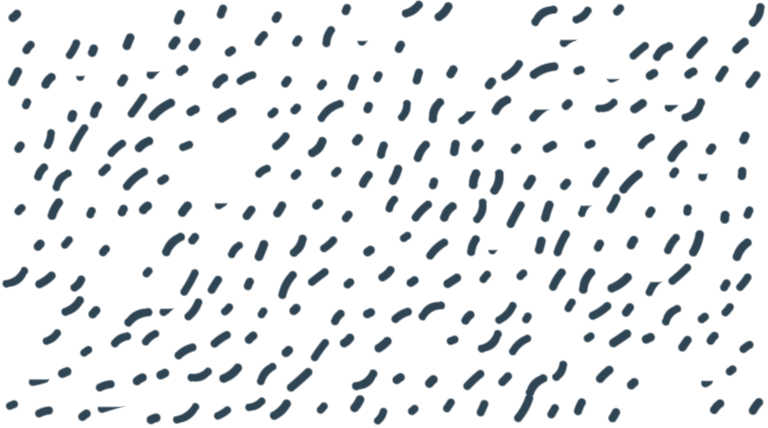
A Shadertoy shader for this pattern:

```glsl
// Scattered short brush dashes in slate ink on white paper.
// A staggered, jittered lattice holds one bent capsule per cell; gradient noise
// turns the dashes in a slow flow and thins them out in a few places.

const vec3 PAPER = vec3(1.0);
const vec3 INK = vec3(0.19, 0.27, 0.33);

// Lengths are fractions of the canvas height, angles are radians.
const float CELL = 0.078;
const float JITTER = 0.46;          // share of a cell
const float RADIUS = 0.0096;
const float HALF_MIN = 0.004;       // half length of the dash spine
const float HALF_MAX = 0.027;
const float MEAN_ANGLE = 0.83;
const float FLOW_SWING = 0.95;
const float ANGLE_JITTER = 0.5;
const float FLOW_SCALE = 2.3;
const float BEND = 14.0;            // strongest curvature of a spine
const float GAP_SCALE = 3.1;
const float GAP_LEVEL = -0.36;      // noise below this leaves bare paper
const float DROP_SHARE = 0.03;
const float CLIP_SHARE = 0.05;      // dashes with a flat, cut top
const float MARGIN = 0.012;
const float SOFTNESS = 0.0066;

vec2 hash22(vec2 p) {
    vec3 q = fract(p.xyx * vec3(0.1031, 0.1030, 0.0973));
    q += dot(q, q.yzx + 33.33);
    return fract((q.xx + q.yz) * q.zy);
}

vec2 gradientAt(vec2 corner) {
    float a = 6.2832 * hash22(corner + 71.0).x;
    return vec2(cos(a), sin(a));
}

float gradientNoise(vec2 p) {
    vec2 i = floor(p), f = fract(p);
    vec2 u = f * f * f * (f * (f * 6.0 - 15.0) + 10.0);
    vec2 e = vec2(1.0, 0.0);
    float low = mix(dot(gradientAt(i), f), dot(gradientAt(i + e), f - e), u.x);
    float high = mix(dot(gradientAt(i + e.yx), f - e.yx),
                     dot(gradientAt(i + e.xx), f - e.xx), u.x);
    return mix(low, high, u.y);
}

// Distance to a capsule along x whose spine is bent into a shallow parabola.
float bentCapsule(vec2 p, float halfLength, float bend, float radius) {
    float x = clamp(p.x, -halfLength, halfLength);
    return length(p - vec2(x, bend * (x * x - 0.5 * halfLength * halfLength))) - radius;
}

// Distance to the dash owned by one lattice cell.
float dashDistance(vec2 p, vec2 id, float stagger, vec2 canvas) {
    vec2 place = hash22(id + 11.0);
    vec2 shape = hash22(id + 137.0);
    vec2 turn = hash22(id + 251.0);
    vec2 fate = hash22(id + 389.0);

    vec2 center = (id + vec2(stagger, 0.0) + 0.5 + JITTER * (place - 0.5)) * CELL;
    float halfLength = mix(HALF_MIN, HALF_MAX, shape.x * shape.x);
    float radius = RADIUS * mix(0.92, 1.07, shape.y);
    float angle = MEAN_ANGLE + ANGLE_JITTER * (turn.x - 0.5)
                + FLOW_SWING * gradientNoise(center * FLOW_SCALE + 5.3);
    vec2 dir = vec2(cos(angle), sin(angle));

    // Keep whole dashes inside the margin and leave the bare patches empty.
    vec2 reach = abs(center - 0.5 * canvas) + abs(dir) * halfLength + radius;
    bool outside = any(greaterThan(reach, 0.5 * canvas - MARGIN + RADIUS));
    bool bare = gradientNoise(center * GAP_SCALE + 19.7) < GAP_LEVEL;
    if (outside || bare || fate.x < DROP_SHARE) return 1.0;

    vec2 q = p - center;
    vec2 local = vec2(dot(q, dir), dot(q, vec2(-dir.y, dir.x)));
    float bend = BEND * (2.0 * turn.y - 1.0);
    float d = bentCapsule(local, halfLength, bend, radius);
    if (fate.y < CLIP_SHARE) d = max(d, q.y - RADIUS * (place.x - 0.6));
    return d;
}

void mainImage(out vec4 fragColor, in vec2 fragCoord) {
    vec2 p = fragCoord / iResolution.y;
    vec2 canvas = vec2(iResolution.x / iResolution.y, 1.0);

    // Nearest dash among the neighbouring cells of the staggered rows.
    float d = 1.0;
    for (int j = -1; j <= 1; j++) {
        float row = floor(p.y / CELL) + float(j);
        float stagger = 0.5 * mod(row, 2.0);
        float column = floor(p.x / CELL - stagger);
        for (int i = -1; i <= 1; i++) {
            vec2 id = vec2(column + float(i), row);
            d = min(d, dashDistance(p, id, stagger, canvas));
        }
    }

    float edge = 0.5 * max(SOFTNESS, 1.5 / iResolution.y);
    float ink = 1.0 - smoothstep(-edge, edge, d);
    fragColor = vec4(mix(PAPER, INK, ink), 1.0);
}
```
